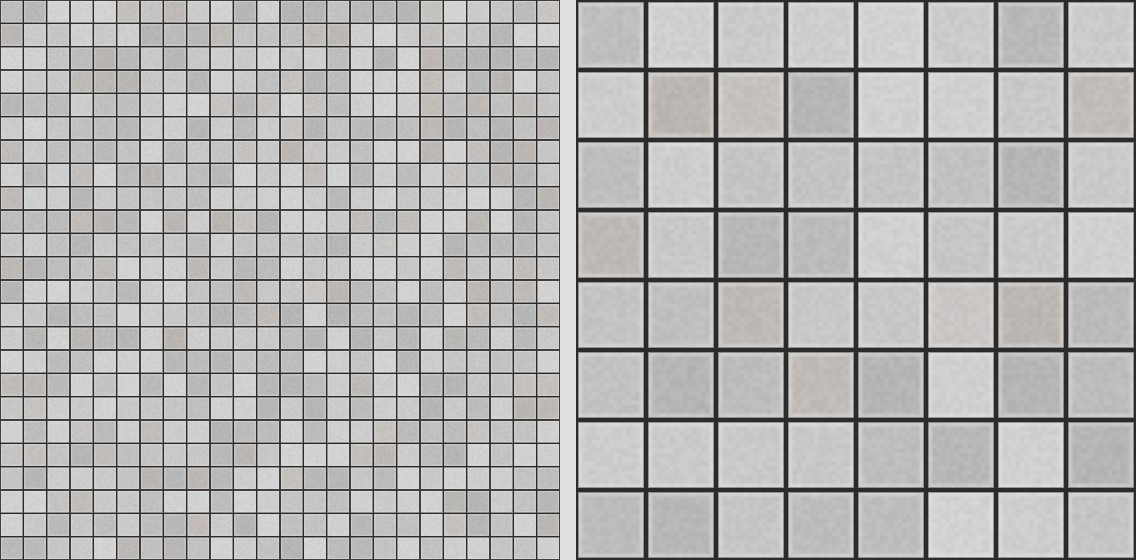
Left, the full canvas; right, a detail of the centre.
This pattern is drawn by a WebGL 1 fragment shader. Its source:

```glsl
precision highp float;
// Square grey mosaic tiles with pale rims, thin dark grout and fine grain.

uniform vec2 u_resolution;

const float TILES = 24.0;          // repeats across and down
const float GRAIN_CELLS = 384.0;   // grain cells across the canvas
const float GROUT_HALF = 0.034;    // half line width, in tiles
const float RIM_END = 0.088;       // inner end of the pale rim, in tiles
const float RIM_SOFT = 0.035;
const float RIM_GAIN = 0.36;
const float GRAIN_GAIN = 0.045;
const float WARM_SHARE = 0.13;     // share of brownish tiles
const vec3 GROUT = vec3(0.17);
const vec3 RIM = vec3(0.93);
const vec3 TILE_DARK = vec3(0.705, 0.706, 0.705);
const vec3 TILE_LIGHT = vec3(0.825);
const vec3 WARM = vec3(0.735, 0.710, 0.690);

float hash(vec2 p) {
  vec3 q = fract(vec3(p.xyx) * 0.1031);
  q += dot(q, q.yzx + 33.33);
  return fract((q.x + q.y) * q.z);
}

// Value noise that wraps after the given number of cells.
float wrapNoise(vec2 p, float period) {
  vec2 i = floor(p);
  vec2 f = fract(p);
  f = f * f * (3.0 - 2.0 * f);
  vec2 a = mod(i, period);
  vec2 b = mod(i + 1.0, period);
  float low = mix(hash(a), hash(vec2(b.x, a.y)), f.x);
  float high = mix(hash(vec2(a.x, b.y)), hash(b), f.x);
  return mix(low, high, f.y);
}

// Base colour of one tile: a grey level, a faint hue shift, at times brownish.
vec3 tileColor(vec2 id) {
  float level = smoothstep(-0.12, 1.0, hash(id + 17.0));
  vec3 color = mix(TILE_DARK, TILE_LIGHT, level);
  float hue = hash(id + 71.0) - 0.5;
  color += vec3(0.006, -0.006, 0.004) * hue;
  float warm = step(1.0 - WARM_SHARE, hash(id + 139.0));
  return mix(color, WARM, warm * mix(0.35, 0.9, hash(id + 203.0)));
}

void main() {
  vec2 uv = gl_FragCoord.xy / u_resolution;
  vec2 grid = uv * TILES;
  vec2 id = mod(floor(grid), TILES);
  vec2 cell = fract(grid);
  float pixel = TILES / min(u_resolution.x, u_resolution.y);

  // Distance to the nearest tile border.
  vec2 border = min(cell, 1.0 - cell);
  float d = min(border.x, border.y);

  // Grainy face.
  vec3 color = tileColor(id);
  color += GRAIN_GAIN * (wrapNoise(uv * GRAIN_CELLS, GRAIN_CELLS) - 0.5);

  // Pale rim, then grout.
  float rim = 1.0 - smoothstep(RIM_END - RIM_SOFT, RIM_END + RIM_SOFT, d);
  color = mix(color, RIM, RIM_GAIN * rim);
  float soft = max(0.5 * pixel, 0.012);
  float face = smoothstep(GROUT_HALF - soft, GROUT_HALF + soft, d);
  color = mix(GROUT, color, face);

  gl_FragColor = vec4(color, 1.0);
}
```
